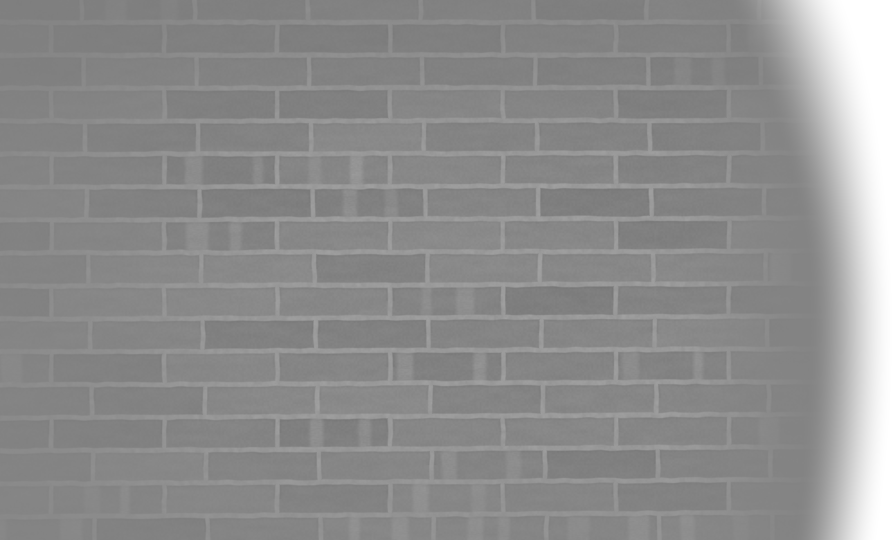
Reproduce this texture procedurally as a WebGL 2 fragment shader.

```glsl
#version 300 es
precision highp float;

uniform vec2 u_resolution;
out vec4 outColor;

// Layout, in units of the canvas height
const float ROW_HEIGHT = 0.06076;
const float FIRST_COURSE = 0.0411;
const float BRICK_LENGTH = 0.2091;
const float ODD_JOINT = 0.9316;
const float EVEN_JOINT = 0.9881;
const float EVEN_DRIFT = 0.0015;
const float MORTAR_HALF = 0.0046;
const float TILT = 0.006;
const float CENTER_X = 0.83;

// Tones
const float HAZE_TONE = 0.515;
const float BRICK_TONE = 0.522;
const float MORTAR_TONE = 0.605;
const float BRICK_VARIATION = 0.045;
const float STREAK_TONE = 0.075;
const float STREAKED_SHARE = 0.16;
const float GRAIN = 0.018;

// Glow on the right
const float GLOW_EDGE = 1.578;
const float GLOW_PEAK = 0.6;
const float GLOW_BEND_UP = 0.34;
const float GLOW_BEND_DOWN = 0.19;

float hash(vec2 p) {
    vec3 q = fract(vec3(p.xyx) * 0.1031);
    q += dot(q, q.yzx + 33.33);
    return fract((q.x + q.y) * q.z);
}

float noise(vec2 p) {
    vec2 cell = floor(p);
    vec2 f = fract(p);
    f = f * f * (3.0 - 2.0 * f);
    float low = mix(hash(cell), hash(cell + vec2(1, 0)), f.x);
    float high = mix(hash(cell + vec2(0, 1)), hash(cell + vec2(1, 1)), f.x);
    return mix(low, high, f.y);
}

// Pale vertical bands on a few bricks
float streaks(vec2 id, float x, float y) {
    float total = 0.0;
    for (int i = 0; i < 2; i++) {
        float k = float(i);
        float middle = 0.12 + 0.5 * k + 0.26 * hash(id + 17.0 + 9.0 * k);
        float halfWidth = 0.04 + 0.06 * hash(id + 41.0 + 5.0 * k);
        float band = 1.0 - smoothstep(halfWidth - 0.025, halfWidth + 0.025, abs(x - middle));
        total += band * (0.5 + 0.5 * hash(id + 73.0 + k));
    }
    float chosen = step(1.0 - STREAKED_SHARE, hash(id + 101.0));
    return min(total, 1.0) * chosen * (0.75 + 0.25 * noise(vec2(x * 30.0, y * 200.0)));
}

// Running bond wall; d is measured down from the top edge
float wall(vec2 p, float d, float pixel) {
    vec2 wobble = vec2(noise(p * 45.0), noise(p * 45.0 + 60.0)) - 0.5;
    vec2 q = vec2(p.x, d + TILT * d * (p.x - CENTER_X)) + 0.0025 * wobble;

    float course = (q.y - FIRST_COURSE) / ROW_HEIGHT;
    float row = floor(course) + 1.0;
    float odd = mod(row, 2.0);
    float joint = mix(EVEN_JOINT + EVEN_DRIFT * row, ODD_JOINT, odd);
    float along = (q.x - joint) / BRICK_LENGTH;
    vec2 id = vec2(floor(along) + 20.0, row + 7.0);
    vec2 f = vec2(fract(along), fract(course));

    // Signed distance to the mortar, negative inside it
    vec2 gap = min(f, 1.0 - f) * vec2(BRICK_LENGTH, ROW_HEIGHT) - MORTAR_HALF * vec2(0.9, 1.0);
    float dist = min(gap.x, gap.y);
    float soft = max(pixel, 0.0016);
    float face = smoothstep(-soft, soft, dist);

    float tone = BRICK_TONE + BRICK_VARIATION * (hash(id) - 0.55);
    tone += 0.018 * (noise(p * vec2(25.0, 90.0)) - 0.5);
    tone += STREAK_TONE * streaks(id, f.x, f.y);
    // Shaded rim under the upper edge of each brick
    tone -= 0.022 * (1.0 - smoothstep(0.0, 0.006, dist)) * step(f.y, 0.5);

    float mortar = MORTAR_TONE + 0.035 * (noise(p * 110.0) - 0.5);
    return mix(mortar, tone, face);
}

void main() {
    vec2 p = gl_FragCoord.xy / u_resolution.y;
    float d = 1.0 - p.y;

    // Haze flattens the wall toward the borders
    float clear = mix(0.32, 1.0, smoothstep(-0.05, 0.6, p.x));
    clear *= 1.0 - smoothstep(1.22, 1.55, p.x);
    clear *= mix(0.5, 1.0, smoothstep(0.0, 0.35, d));
    clear *= 1.0 - 0.35 * smoothstep(0.75, 1.0, d);
    float tone = mix(HAZE_TONE, wall(p, d, 1.0 / u_resolution.y), clear);
    tone -= 0.015 * (1.0 - smoothstep(0.0, 0.35, d));
    tone += GRAIN * (noise(p * 300.0) - 0.5) * clear;

    // Curved white glow
    float away = d - GLOW_PEAK;
    float bend = away < 0.0 ? GLOW_BEND_UP : GLOW_BEND_DOWN;
    float edge = GLOW_EDGE - bend * away * away;
    float spread = mix(0.11, 0.08, smoothstep(0.0, 0.5, d));
    float glow = smoothstep(edge - spread, edge + spread, p.x);
    outColor = vec4(vec3(mix(tone, 1.0, glow)), 1.0);
}
```
